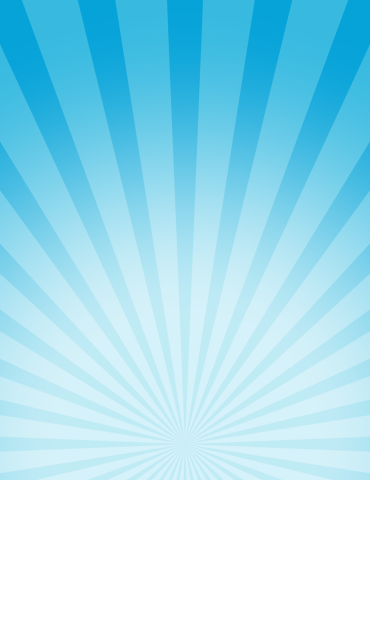
This background is drawn by a Shadertoy shader. Its source:

```glsl
// Pale blue sunburst fading to deep blue at the top, above a plain white band.
#define RAY_COUNT 32.0
#define DARK_SHARE 0.413
#define BURST_HEIGHT 0.306
#define BAND_HEIGHT 0.25
#define FADE_START 0.20
#define FADE_END 0.68
#define DARK_NEAR vec3(0.750, 0.920, 0.960)
#define DARK_FAR vec3(0.025, 0.640, 0.850)
#define LIGHT_NEAR vec3(0.835, 0.945, 0.975)
#define LIGHT_FAR vec3(0.220, 0.730, 0.880)

const float TAU = 6.283185;

// Signed arc distance to the nearest dark ray; negative inside it.
float darkRayDistance(vec2 p) {
    float turn = atan(p.x, p.y) / TAU * RAY_COUNT;
    float offset = abs(fract(turn + 0.5) - 0.5) - 0.5 * DARK_SHARE;
    return offset * length(p) * TAU / RAY_COUNT;
}

void mainImage(out vec4 fragColor, in vec2 fragCoord) {
    // Height units, horizontally centred
    float pixel = 1.0 / iResolution.y;
    vec2 uv = vec2(fragCoord.x - 0.5 * iResolution.x, fragCoord.y) * pixel;
    vec2 p = uv - vec2(0.0, BURST_HEIGHT);

    // Radial fade of both ray colours
    float fade = smoothstep(FADE_START, FADE_END, length(p));
    vec3 dark = mix(DARK_NEAR, DARK_FAR, fade);
    vec3 light = mix(LIGHT_NEAR, LIGHT_FAR, fade);

    // Rays with edges smoothed over a pixel
    float lightCover = smoothstep(-0.7 * pixel, 0.7 * pixel, darkRayDistance(p));
    vec3 color = mix(dark, light, lightCover);

    // White band below
    float burstCover = smoothstep(-0.5 * pixel, 0.5 * pixel, uv.y - BAND_HEIGHT);
    fragColor = vec4(mix(vec3(1.0), color, burstCover), 1.0);
}
```
